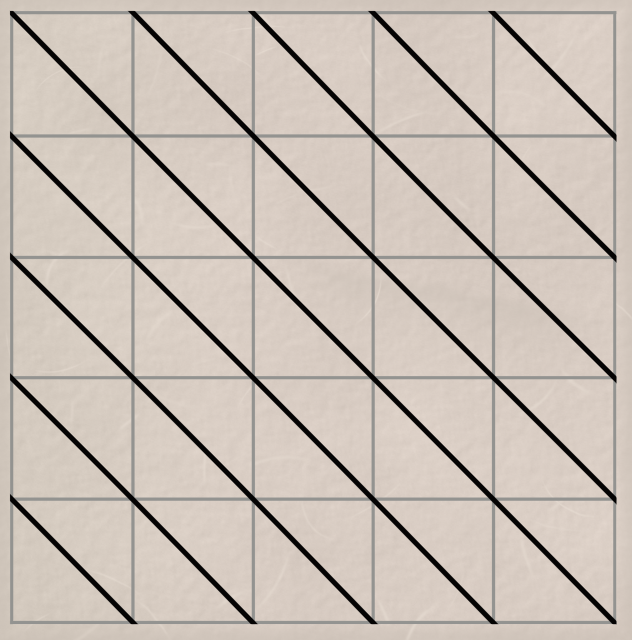
This pattern is drawn by a WebGL 2 fragment shader. Its source:

```glsl
#version 300 es
precision highp float;
// Five by five grey grid with black falling diagonals on fibrous beige paper.

uniform vec2 u_resolution;
out vec4 outColor;

const float TAU = 6.2831853;
const float CELLS = 5.0;
const vec2 GRID_ORIGIN = vec2(0.0182, 0.0273);
const vec2 CELL_SIZE = vec2(0.1885, 0.1906);
const vec2 GRID_DRIFT = vec2(0.0011, 0.0023);
const float GRID_HALF_WIDTH = 0.0025;
const float DIAGONAL_HALF_WIDTH = 0.0039;
const int FIBRE_COUNT = 64;

const vec3 PAPER = vec3(0.850, 0.802, 0.765);
const vec3 PAPER_SHADE = vec3(0.785, 0.745, 0.705);
const vec3 FIBRE = vec3(0.905, 0.865, 0.825);
const vec3 GRID_GREY = vec3(0.575, 0.575, 0.565);
const vec3 INK = vec3(0.015, 0.010, 0.010);

float hash(vec2 p) {
    return fract(sin(dot(p, vec2(127.1, 311.7))) * 43758.5453);
}

float valueNoise(vec2 p) {
    vec2 i = floor(p);
    vec2 f = fract(p);
    f = f * f * (3.0 - 2.0 * f);
    float low = mix(hash(i), hash(i + vec2(1, 0)), f.x);
    float high = mix(hash(i + vec2(0, 1)), hash(i + vec2(1, 1)), f.x);
    return mix(low, high, f.y);
}

float fbm(vec2 p) {
    float sum = 0.0;
    float amplitude = 0.5;
    for (int i = 0; i < 4; i++) {
        sum += amplitude * valueNoise(p);
        p = mat2(1.6, 1.2, -1.2, 1.6) * p + 7.3;
        amplitude *= 0.5;
    }
    return sum;
}

float stroke(float dist, float halfWidth, float pixel) {
    return 1.0 - smoothstep(halfWidth - 0.7 * pixel, halfWidth + 0.7 * pixel, dist);
}

// Faint curved hair: an arc that fades towards both ends.
float fibre(vec2 p, float seed) {
    vec2 start = vec2(hash(vec2(seed, 1.0)), hash(vec2(seed, 2.0)));
    float angle = TAU * hash(vec2(seed, 3.0));
    float radius = mix(0.05, 0.3, hash(vec2(seed, 4.0)));
    float halfLength = mix(0.02, 0.07, hash(vec2(seed, 5.0)));
    float width = mix(0.0012, 0.0035, hash(vec2(seed, 6.0)));
    vec2 axis = vec2(cos(angle), sin(angle));
    vec2 q = p - start + radius * axis;
    float along = radius * atan(axis.x * q.y - axis.y * q.x, dot(axis, q));
    float across = (length(q) - radius) / width;
    float fade = 1.0 - smoothstep(0.3, 1.0, abs(along) / halfLength);
    return exp(-across * across) * fade * mix(0.15, 0.6, hash(vec2(seed, 7.0)));
}

// Soft shadow under a shallow fold between two ends.
float fold(vec2 p, vec2 a, vec2 b, float depth) {
    vec2 span = b - a;
    float t = dot(p - a, span) / dot(span, span);
    float below = dot(p - a, normalize(vec2(span.y, -span.x)));
    float ends = smoothstep(0.0, 0.25, t) * (1.0 - smoothstep(0.7, 1.0, t));
    return ends * smoothstep(-0.012, 0.012, below) * exp(-max(below, 0.0) / depth);
}

vec3 paper(vec2 p, float aspect) {
    float mottle = fbm(p * 6.0) - 0.47;
    float relief = fbm(p * 70.0) - fbm(p * 70.0 + vec2(0.35, -0.35));
    float speck = hash(floor(p * 512.0)) - 0.5;
    vec3 color = PAPER + 0.05 * mottle + 0.05 * relief + 0.008 * speck;
    color += vec3(-0.012, -0.003, -0.010) * smoothstep(0.45, 0.0, p.x);

    float bend = 0.02 * (fbm(p * 9.0) - 0.5);
    float shade = 0.5 * fold(p + bend, vec2(0.42, 0.60), vec2(0.98, 0.49), 0.04);
    shade += 0.2 * fold(p - bend, vec2(0.0, 0.72), vec2(0.2, 0.62), 0.03);
    vec2 border = min(p, vec2(aspect, 1.0) - p);
    shade += 0.5 * (1.0 - smoothstep(0.0, 0.03, min(border.x, border.y)));
    color = mix(color, PAPER_SHADE, min(shade, 1.0));

    float hairs = 0.0;
    for (int i = 0; i < FIBRE_COUNT; i++) {
        hairs = max(hairs, fibre(p + 0.5 * bend, float(i) + 11.0));
    }
    return mix(color, FIBRE, hairs);
}

void main() {
    vec2 p = gl_FragCoord.xy / u_resolution.y;
    float pixel = 1.0 / u_resolution.y;
    vec3 color = paper(p, u_resolution.x / u_resolution.y);

    // Cell coordinates with slightly uneven spacing.
    vec2 g = (p - GRID_ORIGIN) / CELL_SIZE;
    g -= GRID_DRIFT / CELL_SIZE * sin(TAU * g / CELLS);
    vec2 overshoot = (abs(g - 0.5 * CELLS) - 0.5 * CELLS) * CELL_SIZE;
    float outside = max(overshoot.x, overshoot.y);

    // Grid rules.
    vec2 toRule = abs(g - clamp(round(g), 0.0, CELLS)) * CELL_SIZE;
    float rules = stroke(min(toRule.x, toRule.y), GRID_HALF_WIDTH, pixel);
    color = mix(color, GRID_GREY, rules * stroke(outside, GRID_HALF_WIDTH, pixel));

    // Diagonals join opposite cell corners, with a tiny shift per line.
    float line = clamp(round(g.x + g.y), 1.0, 2.0 * CELLS - 1.0);
    float shift = 0.012 * (hash(vec2(line, 9.0)) - 0.5);
    float toDiagonal = abs(g.x + g.y - line - shift) / length(1.0 / CELL_SIZE);
    float diagonals = stroke(toDiagonal, DIAGONAL_HALF_WIDTH, pixel);
    color = mix(color, INK, diagonals * stroke(outside, 0.0025, pixel));

    outColor = vec4(color, 1.0);
}
```
